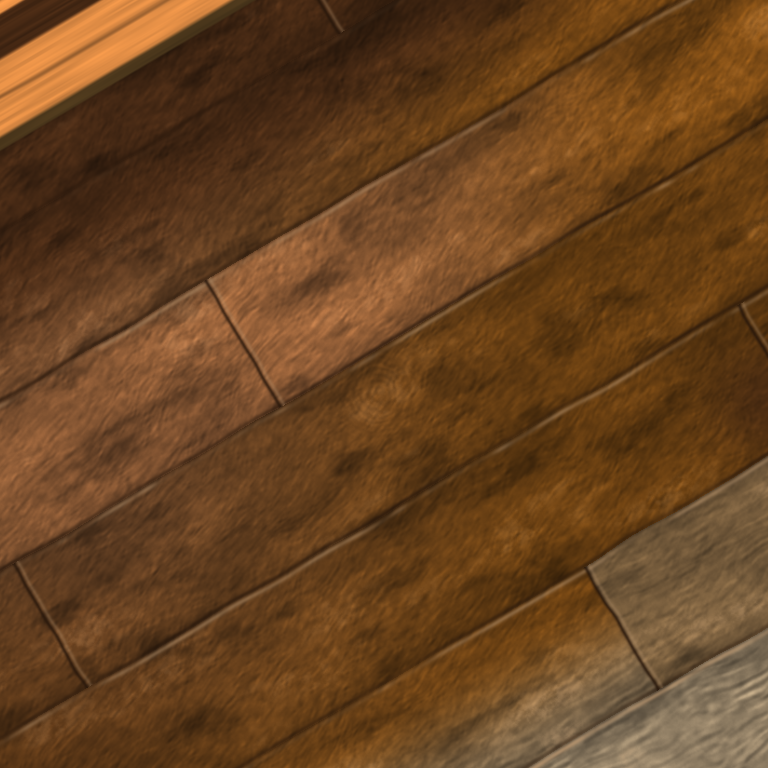
Give the GLSL for this texture, as a three.js fragment shader.

```glsl
// Diagonal worn hardwood planks with staggered joints and a bright board in one corner.
varying vec2 vUv;

const vec2 ALONG = vec2(0.861, 0.508);   // plank direction
const vec2 ACROSS = vec2(0.508, -0.861);
const float PITCH = 0.1895;              // plank width
const float FIRST_SEAM = 0.0729;
const float SEAM_WIDTH = 0.0032;
const float JOINT_WIDTH = 0.0026;
const float BOARD_EDGE = 0.169;
const float WRINKLE_DEPTH = 0.36;
const vec2 KNOT = vec2(0.492, 0.492);

const vec3 AMBER = vec3(0.45, 0.27, 0.075);
const vec3 RUSSET = vec3(0.47, 0.305, 0.18);
const vec3 COPPER = vec3(0.64, 0.41, 0.245);
const vec3 UMBER = vec3(0.27, 0.155, 0.075);
const vec3 ASH = vec3(0.53, 0.47, 0.38);
const vec3 SHEEN = vec3(0.72, 0.58, 0.43);
const vec3 SEAM = vec3(0.15, 0.085, 0.04);
const vec3 PINE = vec3(0.91, 0.57, 0.28);
const vec3 OLIVE = vec3(0.30, 0.22, 0.11);

float hash(vec2 p) {
  vec3 q = fract(p.xyx * 0.1031);
  q += dot(q, q.yzx + 33.33);
  return fract((q.x + q.y) * q.z);
}

float noise(vec2 p) {
  vec2 i = floor(p), f = fract(p);
  f = f * f * (3.0 - 2.0 * f);
  return mix(mix(hash(i), hash(i + vec2(1.0, 0.0)), f.x),
             mix(hash(i + vec2(0.0, 1.0)), hash(i + 1.0), f.x), f.y);
}

float fbm(vec2 p) {
  float sum = 0.0, amp = 0.53;
  for (int i = 0; i < 4; i++) {
    sum += amp * noise(p);
    p = p * 2.03 + 17.3;
    amp *= 0.5;
  }
  return sum;
}

float bell(float x, float width) { return exp(-x * x / (width * width)); }
float pool(vec2 p, vec2 center, float r) { return bell(length(p - center), r); }
float below(float edge, float soft, float x) { return 1.0 - smoothstep(edge - soft, edge + soft, x); }

// Position of the butt joint in each row; far away where a row has none
float jointAt(float row) {
  if (row < 0.5) return 0.358;
  if (row < 1.5) return 9.0;
  if (row < 2.5) return 0.0455;
  if (row < 3.5) return -0.358;
  if (row < 4.5) return 0.626;
  return row < 5.5 ? 0.281 : 9.0;
}

// Leathery finish: fine short strokes, running lengthwise on ashen wood
float wrinkles(vec2 p, vec2 warp, float ash) {
  vec2 q = vec2(dot(p, vec2(0.80, -0.60)), dot(p, vec2(0.60, 0.80)));
  float strokes = 0.6 * noise(q * vec2(170.0, 70.0) + warp) + 0.4 * noise(q * vec2(270.0, 130.0) + warp + 31.0);
  float lines = noise(vec2(dot(p, ALONG) * 28.0, dot(p, ACROSS) * 165.0) + warp);
  return mix(strokes, lines, ash);
}

void main() {
  vec2 p = vUv;
  vec2 fromTop = vec2(p.x, p.y - 1.0);
  float u = dot(fromTop, ALONG);
  float c = dot(fromTop, ACROSS);
  float edgeC = c + (noise(vec2(u * 14.0, c * 5.0)) - 0.5) * 0.005;

  // Plank layout
  float rows = (edgeC - FIRST_SEAM) / PITCH;
  float row = floor(rows), f = fract(rows);
  float d = (f - step(0.5, f)) * PITCH;
  float side = u - jointAt(row) + (noise(vec2(c * 40.0, row)) - 0.5) * 0.003;
  float right = smoothstep(-0.001, 0.001, side);
  float seamId = floor(rows + 0.5);

  // Stain and light across the floor
  vec3 col = mix(AMBER, RUSSET, below(0.42, 0.34, p.x) * smoothstep(-0.2, 0.4, p.y));
  float lit = step(1.5, row) * step(row, 2.5);
  col = mix(col, RUSSET * 1.08, lit * 0.75 * below(0.72, 0.2, p.x));
  col = mix(col, COPPER, lit * (0.7 * pool(p, vec2(0.37, 0.55), 0.2) + 0.5 * pool(p, vec2(0.08, 0.43), 0.2)));
  col *= 1.0 - 0.1 * smoothstep(2.98, 3.02, rows) * below(5.0, 0.02, rows);
  col = mix(col, UMBER, 0.92 * below(0.375, 0.075, c) * below(0.66, 0.12, u));
  col = mix(col, AMBER * 1.15, 0.6 * pool(p, vec2(0.95, 0.96), 0.22));
  col = mix(col, UMBER, 0.7 * pool(p, vec2(1.0, 0.48), 0.07) + 0.4 * pool(p, vec2(0.05, 0.0), 0.25));
  float ash = row > 5.5 ? 0.95 : 0.0;
  if (row > 4.5 && row < 5.5) ash = mix(0.8 * smoothstep(1.05, 1.2, c), 0.62, right);
  col = mix(col, ASH * (row > 5.5 ? 1.03 : 0.86), ash);
  col *= 0.96 + 0.08 * hash(vec2(row + 7.0, right + 3.0));

  // Mottling, worn streaks, faint knot and fine surface relief
  float mottle = fbm(vec2(u * 7.0, c * 21.0) + row * 5.0);
  float streak = fbm(vec2(u * 12.0, c * 32.0) + 61.0);
  float speck = fbm(p * 85.0);
  col *= 0.72 + 0.56 * mottle;
  col *= 0.86 + 0.28 * speck;
  col *= 1.0 - 0.25 * smoothstep(0.56, 0.82, streak);
  col = mix(col, SHEEN, 0.3 * smoothstep(0.58, 0.85, mottle) * smoothstep(0.3, 0.7, speck) * (0.5 + ash));
  float r = length(p - KNOT) + 0.018 * fbm(p * 28.0);
  col *= 1.0 + 0.06 * sin(r * 750.0) * pool(p, KNOT, 0.05);
  vec2 warp = vec2(fbm(p * 8.0), fbm(p * 8.0 + 40.0)) * 7.0;
  float relief = wrinkles(p, warp, ash) - wrinkles(p + vec2(0.0019, -0.0019), warp, ash);
  col *= 1.0 + WRINKLE_DEPTH * relief * (0.7 + 0.6 * streak + 0.5 * ash);

  // Long seams: soft shade, dark groove and a broken bright edge
  float wear = noise(vec2(u * 9.0, seamId * 5.0));
  float chip = noise(vec2(u * 45.0, seamId * 9.0));
  col *= 1.0 - 0.2 * exp(-abs(d) / 0.015);
  col = mix(col, SEAM, (0.25 + 0.35 * wear + 0.15 * chip) * bell(d + 0.002, SEAM_WIDTH));
  float glint = smoothstep(0.4, 0.85, noise(vec2(u * 11.0, seamId * 3.0)) * 0.75 + chip * 0.3);
  float shine = (0.08 + 0.4 * glint + 0.3 * step(5.5, seamId)) * smoothstep(0.2, 0.5, c);
  col = mix(col, SHEEN, shine * bell(d - 0.0045, SEAM_WIDTH));

  // Butt joints
  col = mix(col, SEAM, 0.75 * bell(side, JOINT_WIDTH));
  col = mix(col, SHEEN, 0.28 * bell(side - 0.0055, JOINT_WIDTH));

  // Bright corner board with a shadowed slot and edge
  col *= 1.0 - 0.3 * exp(-max(c - BOARD_EDGE, 0.0) / 0.012);
  float grain = noise(vec2(u * 6.0, c * 180.0)) * 0.6 + noise(vec2(u * 14.0, c * 400.0)) * 0.4;
  vec3 board = PINE * (0.82 + 0.3 * grain);
  board *= 1.0 - 0.35 * bell(c - 0.105 - 0.006 * noise(vec2(u * 9.0, 2.0)), 0.003);
  board = mix(board, UMBER * (0.7 + 0.6 * grain), smoothstep(0.013, 0.018, c) * below(0.067, 0.003, c));
  board = mix(board, OLIVE * (0.85 + 0.3 * grain), smoothstep(0.150, 0.157, c));
  col = mix(col, board, below(BOARD_EDGE, 0.0018, c));

  gl_FragColor = vec4(clamp(col, 0.0, 1.0), 1.0);
}
```
